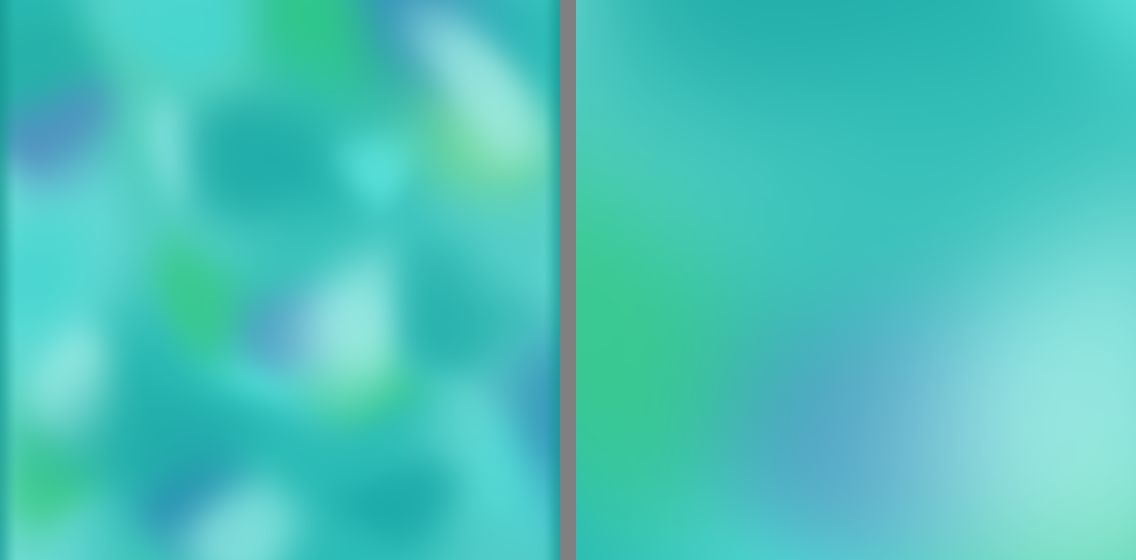
Left: the whole. Right: its middle third, enlarged.
A WebGL 1 fragment shader for this background:

```glsl
precision highp float;

uniform vec2 u_resolution;

vec2 hash2(vec2 p) {
  vec3 q = fract(vec3(p.xyx) * vec3(0.1031, 0.1030, 0.0973));
  q += dot(q, q.yzx + 33.33);
  return fract((q.xx + q.yz) * q.zy);
}

// Value noise with quintic easing
float noise(vec2 p) {
  vec2 cell = floor(p);
  vec2 f = p - cell;
  f = f * f * f * (f * (f * 6.0 - 15.0) + 10.0);
  float low = mix(hash2(cell).x, hash2(cell + vec2(1.0, 0.0)).x, f.x);
  float high = mix(hash2(cell + vec2(0.0, 1.0)).x, hash2(cell + 1.0).x, f.x);
  return mix(low, high, f.y);
}

// Five families of tint, each varied by a random amount
vec3 blobColor(float kind, float vary) {
  if (kind < 0.5) return mix(vec3(0.18, 0.78, 0.53), vec3(0.52, 0.86, 0.60), vary * vary);
  if (kind < 1.5) return mix(vec3(0.16, 0.54, 0.70), vec3(0.36, 0.57, 0.77), vary * vary);
  if (kind < 2.5) return mix(vec3(0.50, 0.88, 0.86), vec3(0.70, 0.95, 0.93), vary);
  if (kind < 3.5) return mix(vec3(0.07, 0.63, 0.65), vec3(0.20, 0.74, 0.67), vary);
  return mix(vec3(0.22, 0.80, 0.78), vec3(0.40, 0.92, 0.90), vary);
}

void main() {
  vec2 uv = gl_FragCoord.xy / u_resolution;

  // Soft teal ground with paler and greener drifts
  float light = noise(uv * 3.3 + 17.0);
  float green = noise(uv * 3.5 + 53.0);
  vec3 color = mix(vec3(0.16, 0.73, 0.71), vec3(0.46, 0.87, 0.85), smoothstep(0.15, 0.9, light));
  color = mix(color, vec3(0.24, 0.77, 0.66), 0.55 * smoothstep(0.5, 1.0, green));

  // Gentle warp keeps the blobs from being plain ellipses
  vec2 warp = vec2(noise(uv * 5.0 + 7.0), noise(uv * 5.0 + 31.0)) - 0.5;
  vec2 p = uv + 0.08 * warp;

  // Blurred blobs on a jittered grid, with the tints spread evenly
  for (int row = 0; row < 5; row++) {
    for (int col = 0; col < 5; col++) {
      vec2 cell = vec2(float(col), float(row));
      vec2 jitter = hash2(cell + 3.0);
      vec2 shape = hash2(cell + 41.0);
      vec2 tone = hash2(cell + 87.0);
      vec2 d = p - (cell + 0.5 + 0.9 * (jitter - 0.5)) / 5.0;

      // Long axes lean around the falling diagonal, mostly only slightly stretched
      float angle = mix(1.2, 3.3, shape.x);
      vec2 axis = vec2(cos(angle), sin(angle));
      vec2 local = vec2(dot(d, axis), dot(d, vec2(-axis.y, axis.x)));
      local /= mix(0.075, 0.125, tone.y) * vec2(1.0 + 0.7 * shape.y * shape.y, 0.92);

      // Slightly flat-topped falloff gives a firmer rim
      float falloff = exp(-pow(dot(local, local) + 0.0001, 1.35));
      float kind = mod(cell.x + 2.0 * cell.y, 5.0);
      float strength = mix(0.75, 0.95, jitter.y);
      color = mix(color, blobColor(kind, tone.x), strength * falloff);
    }
  }

  // Narrow shade along the left and right sides
  float side = min(uv.x, 1.0 - uv.x);
  color = mix(color, vec3(0.07, 0.58, 0.56), 0.7 * (1.0 - smoothstep(-0.005, 0.033, side)));

  gl_FragColor = vec4(color, 1.0);
}
```
